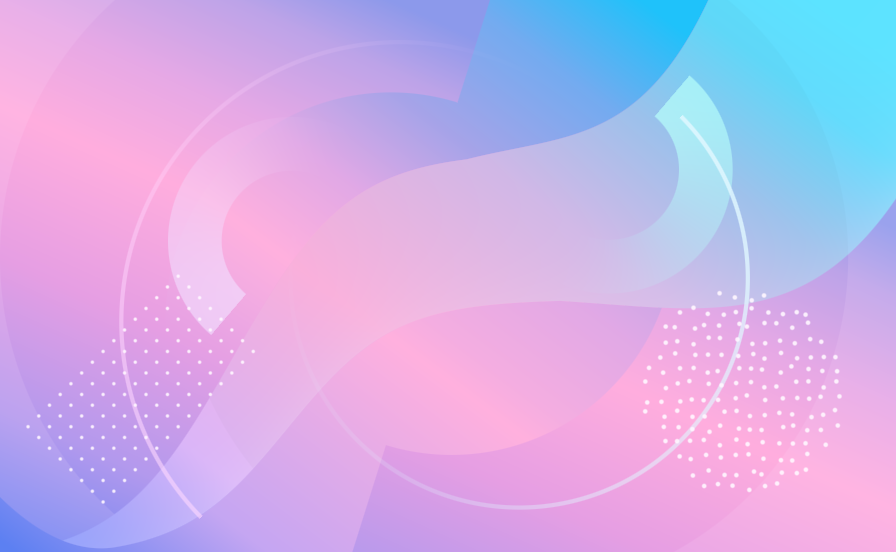
Give the GLSL for this background, as a Shadertoy shader.

```glsl
const float TAU = 6.2831853;

// Antialiased coverage of a signed distance (negative is inside)
float cover(float d) { return clamp(0.5 - d / max(fwidth(d), 1e-5), 0.0, 1.0); }

// Gradient through seven stops: rgb colour, position in w
vec3 ramp(vec4 stops[7], float t) {
    vec3 col = stops[0].rgb;
    for (int i = 1; i < 7; i++) {
        float k = (t - stops[i - 1].w) / (stops[i].w - stops[i - 1].w);
        col = mix(col, stops[i].rgb, clamp(k, 0.0, 1.0));
    }
    return col;
}

vec2 hash2(vec2 p) {
    return fract(sin(vec2(dot(p, vec2(127.1, 311.7)), dot(p, vec2(269.5, 183.3)))) * 4375.85);
}

// Clockwise angle of q from the direction of an end cap
float sweep(vec2 q, vec2 cap) {
    return mod(atan(dot(q, vec2(-cap.y, cap.x)), dot(q, cap)), TAU);
}

// Thick arc with a square cap that fades along its sweep
float hook(vec2 q) {
    vec2 cap = vec2(-0.65, 0.76);
    float a = sweep(q, cap);
    float band = cover(abs(length(q) - 0.83) - 0.23);
    float capEdge = clamp(0.5 + dot(q, vec2(-cap.y, cap.x)) / 0.015, 0.0, 1.0);
    float fade = 1.0 - smoothstep(0.0, 3.0, a);
    return band * fade * (a < 1.5 ? capEdge : 1.0);
}

// Thin arc line
float arcLine(vec2 q, float radius, vec2 cap, float reach) {
    float a = sweep(q, cap);
    return cover(abs(length(q) - radius) - 0.018) * (1.0 - smoothstep(0.0, reach, a));
}

// Upper and lower edges of the wave ribbon
float upperEdge(float x) {
    float v = max(x - 4.0, 0.0);
    return 1.3 + 3.5 / (1.0 + exp(2.0 * (x - 2.0))) - 0.13 * v - 0.056 * v * v * v * v;
}
float lowerEdge(float x) {
    float u = max(x - 4.8, 0.0), w = max(1.0 - x, 0.0);
    return 2.56 + 2.2 / (1.0 + exp(2.2 * (x - 2.47))) - 0.5 * w * w
        + 0.09 * u - 0.0163 * u * u * u * u;
}

void mainImage(out vec4 fragColor, in vec2 fragCoord) {
    // Canvas 7.68 wide and 4.72 high, y pointing down
    vec2 p = fragCoord / iResolution.xy;
    p = vec2(p.x, 1.0 - p.y) * vec2(7.68, 4.72);
    float slant = 0.6 * p.x - 0.8 * p.y;

    // Diagonal backdrop and two large faint discs
    vec3 col = ramp(vec4[7](
        vec4(0.55, 0.60, 0.92, -2.4), vec4(0.74, 0.64, 0.91, -1.8),
        vec4(0.90, 0.66, 0.90, -0.9), vec4(1.00, 0.68, 0.87, 0.0),
        vec4(0.90, 0.62, 0.89, 1.3), vec4(0.70, 0.60, 0.93, 2.6),
        vec4(0.42, 0.52, 0.95, 3.7)), p.y - 0.9 - 0.45 * p.x);
    float leftDisc = cover(length(p - vec2(2.95, 2.2)) - 2.95);
    float rightDisc = cover(length(p - vec2(4.4, 2.2)) - 2.87);
    col = mix(col, vec3(1.0, 0.9, 1.0), 0.12 * (1.0 - max(leftDisc, rightDisc)));

    // Panels above and below the ribbon: a lobe joined to a slanted end
    float upper = upperEdge(p.x), lower = lowerEdge(p.x);
    float topLobe = length(p - vec2(3.35, 2.72)) - 1.93;
    float lowLobe = length(p - vec2(3.87, 1.97)) - 1.92;
    float topSeam = 4.2 - p.x - 0.318 * p.y;
    float lowSeam = p.x - 3.31 + 0.315 * (p.y - 3.8);
    float topPanel = cover(max(min(topLobe, topSeam), p.y - upper));
    float lowPanel = cover(max(min(lowLobe, lowSeam), lower - p.y));
    float tone = slant - 0.4 * max(slant, 0.0) * step(lower, p.y);
    vec3 panel = ramp(vec4[7](
        vec4(0.36, 0.50, 0.95, -3.7), vec4(0.77, 0.65, 0.95, -2.4),
        vec4(1.00, 0.69, 0.87, -0.3), vec4(0.88, 0.66, 0.90, 0.55),
        vec4(0.65, 0.64, 0.91, 1.4), vec4(0.45, 0.67, 0.94, 2.4),
        vec4(0.12, 0.76, 0.98, 3.3)), tone);
    col = mix(col, panel, max(topPanel * smoothstep(-1.6, -0.2, slant), lowPanel));

    // Wave ribbon, paler toward its lower edge
    vec3 ribbon = ramp(vec4[7](
        vec4(0.50, 0.58, 0.98, -3.4), vec4(0.85, 0.70, 0.97, -2.1),
        vec4(1.00, 0.70, 0.875, -0.3), vec4(0.83, 0.73, 0.92, 1.4),
        vec4(0.62, 0.77, 0.94, 2.5), vec4(0.38, 0.86, 0.99, 3.5),
        vec4(0.36, 0.89, 1.00, 4.2)), slant);
    ribbon = mix(ribbon, vec3(0.95, 0.9, 1.0), 0.2 * exp(-2.0 * abs(lower - p.y)));
    ribbon *= 1.0 - 0.02 * rightDisc;
    col = mix(col, ribbon, cover(p.y - lower) * cover(upper - p.y));

    // Hooks and thin arcs
    col = mix(col, vec3(0.95, 0.87, 1.0), 0.65 * hook(p - vec2(2.5, 2.06)));
    col = mix(col, vec3(0.72, 1.0, 0.98), 0.7 * hook(vec2(5.22, 1.45) - p));
    col = mix(col, vec3(1.0, 0.85, 1.0),
        0.6 * arcLine(p - vec2(3.43, 2.75), 2.39, vec2(-0.715, 0.70), 3.0));
    col = mix(col, vec3(0.88, 0.97, 1.0),
        0.85 * arcLine(p - vec2(4.45, 2.38), 1.96, vec2(0.71, -0.71), 4.3));

    // Diagonal dot lattice
    float soft = 4.72 / iResolution.y;
    vec2 g = (vec2(p.x + p.y, p.x - p.y) * 0.7071 - vec2(2.75, -2.41)) / 0.13;
    vec2 id = clamp(round(g), vec2(0.0), vec2(7.0, 14.0));
    float dots = smoothstep(soft, -soft, length(g - id) * 0.13 - 0.014);

    // Jittered dots gathered in a disc
    vec2 s = (p - vec2(6.37, 3.35)) / 0.125;
    vec2 cell = floor(s);
    vec2 spot = cell + 0.25 + 0.5 * hash2(cell);
    dots = max(dots, step(length(spot), 7.0) * smoothstep(soft, -soft, length(s - spot) * 0.125 - 0.019));
    col = mix(col, vec3(1.0, 0.97, 1.0), 0.9 * dots);

    fragColor = vec4(col, 1.0);
}
```
